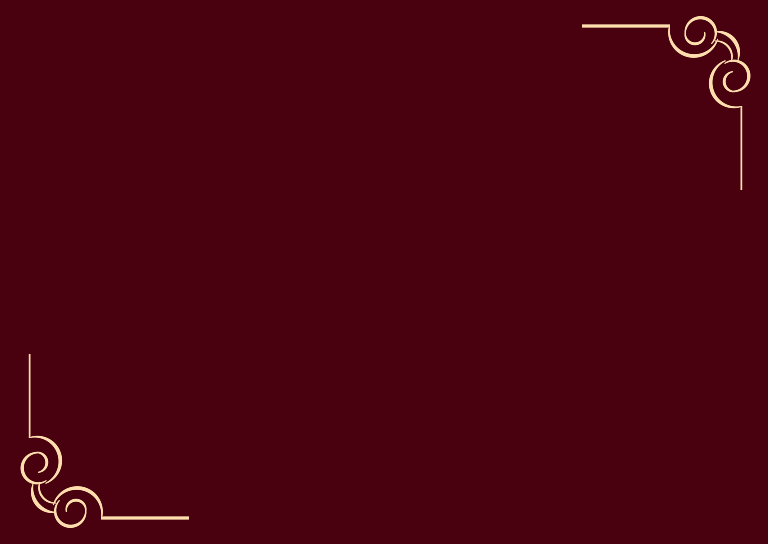
Write a WebGL 1 fragment shader that draws this background.

```glsl
precision highp float;

uniform vec2 u_resolution;

const float TAU = 6.2831853;

// Signed distance to a bar between two points
float bar(vec2 p, vec2 a, vec2 b, float halfWidth) {
  vec2 d = abs(p - 0.5 * (a + b)) - 0.5 * abs(b - a);
  d -= a.y == b.y ? vec2(0.0, halfWidth) : vec2(halfWidth, 0.0);
  return length(max(d, 0.0)) + min(max(d.x, d.y), 0.0);
}

// Counterclockwise arc, swelling in the middle and thin at its ends
float arc(vec2 p, vec2 center, float radius, float start, float sweep, float swell) {
  vec2 d = p - center;
  float middle = start + 0.5 * sweep;
  float turn = mod(atan(d.y, d.x) - middle + 0.5 * TAU, TAU) - 0.5 * TAU;
  float t = clamp(turn / sweep + 0.5, 0.0, 1.0);
  float angle = start + t * sweep;
  vec2 nearest = radius * vec2(cos(angle), sin(angle));
  return length(d - nearest) - mix(0.6, swell, sin(t * 0.5 * TAU));
}

// Corner flourish, drawn for the lower left
float flourish(vec2 p) {
  // Straight rules
  float d = bar(p, vec2(101.0, 26.0), vec2(189.0, 26.0), 1.6);
  d = min(d, bar(p, vec2(29.6, 106.0), vec2(29.6, 190.0), 0.9));

  // Lower scroll
  d = min(d, arc(p, vec2(77.0, 31.0), 25.0, -0.2, 3.0, 1.9));
  d = min(d, arc(p, vec2(70.5, 33.0), 15.3, 2.4, 4.0, 1.7));
  d = min(d, arc(p, vec2(76.0, 34.0), 9.8, -0.2, 3.5, 1.5));

  // Upper scroll
  d = min(d, arc(p, vec2(36.0, 83.0), 24.3, -1.15, 2.95, 1.9));
  d = min(d, arc(p, vec2(37.5, 76.0), 15.3, 1.4, 3.9, 1.7));
  d = min(d, arc(p, vec2(36.8, 81.6), 10.0, -1.4, 3.1, 1.5));

  // Double link between the scrolls
  d = min(d, arc(p, vec2(54.5, 54.0), 22.3, 2.9, 1.85, 2.0));
  return min(d, arc(p, vec2(55.0, 57.0), 16.0, 2.85, 1.9, 1.1));
}

void main() {
  // The canvas is 768 units wide
  float pixel = 768.0 / u_resolution.x;
  vec2 p = gl_FragCoord.xy * pixel;
  vec2 opposite = vec2(771.0, u_resolution.y * pixel);

  // Half-turn symmetry repeats the flourish at the upper right
  float d = min(flourish(p), flourish(opposite - p));
  float ink = 1.0 - smoothstep(-0.5 * pixel, 0.5 * pixel, d);

  vec3 maroon = vec3(0.286, 0.0, 0.06);
  vec3 cream = vec3(1.0, 0.87, 0.68);
  gl_FragColor = vec4(mix(maroon, cream, ink), 1.0);
}
```
